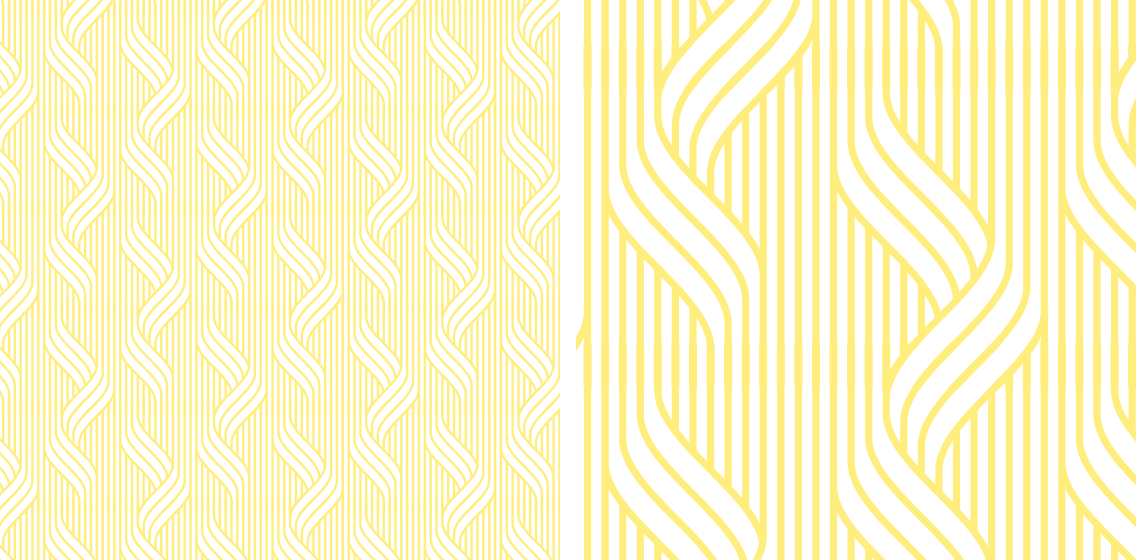
Left, the full canvas; right, a detail of the centre.
Give the GLSL for this pattern, as a Shadertoy shader.

```glsl
// Half-drop columns of twisted ribbon strands woven over fine yellow pinstripes.

const vec3 PAPER = vec3(1.0);
const vec3 INK = vec3(1.0, 0.93, 0.49);

// Lengths below are in stripe spacings unless noted.
const float SPACING = 0.010457;           // stripe spacing, share of canvas height
const vec2 ANCHOR = vec2(0.0788, 0.5208); // column start and top strand, canvas units
const float COLUMN = 13.0;                // stripes per column
const float PERIOD = 33.87;               // vertical repeat
const float HALF_LINE = 0.205;            // half the line width
const float SEAM_SWELL = 0.025;           // thickening at the seams
const float SEAM_AT = -10.1;
const float SEAM_HALF = 1.3;

const int STRAND_LINES = 4;
const float SHIFT = 6.0;                  // sideways travel of a strand
const float BEND = 9.1;                   // height of one bend
const float STAGGER = 1.38;               // lead of each line over its neighbour
const float UPPER_MID = 0.0;
const float CROSS_MID = 8.3;
const float LOWER_MID = 18.26;

float lineInk(float dist, float halfWidth, float pixel) {
    return clamp(0.5 + (halfWidth - dist) / pixel, 0.0, 1.0);
}

// Lays one opaque strand, bending towards +x as y grows, over the ink below.
float layStrand(float below, vec2 p, float mid, float halfWidth, float pixel) {
    float lead = STAGGER * float(STRAND_LINES - 1);
    if (p.y < mid - lead - 0.5 * BEND || p.y > mid + 0.5 * BEND) return below;

    float nearest = 1e3;
    float leftEdge = 0.0;
    float rightEdge = 0.0;
    for (int i = 0; i < STRAND_LINES; i++) {
        float k = float(i);
        float t = clamp((p.y - mid + k * STAGGER) / BEND + 0.5, 0.0, 1.0);
        float lineX = k + SHIFT * t * t * (3.0 - 2.0 * t);
        float slope = SHIFT * 6.0 * t * (1.0 - t) / BEND;
        nearest = min(nearest, abs(p.x - lineX) / sqrt(1.0 + slope * slope));
        if (i == 0) leftEdge = lineX;
        rightEdge = lineX;
    }
    float inside = step(leftEdge, p.x) * step(p.x, rightEdge);
    return max(below * (1.0 - inside), lineInk(nearest, halfWidth, pixel));
}

void mainImage(out vec4 fragColor, in vec2 fragCoord) {
    // Stripe coordinates, with y running downwards
    vec2 uv = fragCoord / iResolution.y;
    vec2 p = vec2(uv.x - ANCHOR.x, ANCHOR.y - uv.y) / SPACING;
    float pixel = 1.0 / (iResolution.y * SPACING);

    // Alternate columns drop by half a repeat
    float column = floor((p.x + 0.5) / COLUMN);
    p.x -= column * COLUMN;
    p.y += 0.5 * PERIOD * mod(column + 1.0, 2.0);
    p.y = mod(p.y + 9.0, PERIOD) - 9.0;

    // Slight swelling where the stripes join
    float seam = abs(mod(p.y - SEAM_AT + 0.25 * PERIOD, 0.5 * PERIOD) - 0.25 * PERIOD);
    float halfWidth = HALF_LINE + SEAM_SWELL * (1.0 - smoothstep(SEAM_HALF - 0.2, SEAM_HALF + 0.2, seam));

    // Pinstripes, then the strands from back to front
    float ink = lineInk(abs(fract(p.x + 0.5) - 0.5), halfWidth, pixel);
    vec2 mirrored = vec2(COLUMN - 1.0 - p.x, p.y);
    ink = layStrand(ink, p, UPPER_MID, halfWidth, pixel);
    ink = layStrand(ink, mirrored, CROSS_MID, halfWidth, pixel);
    ink = layStrand(ink, p, LOWER_MID, halfWidth, pixel);

    fragColor = vec4(mix(PAPER, INK, ink), 1.0);
}
```
